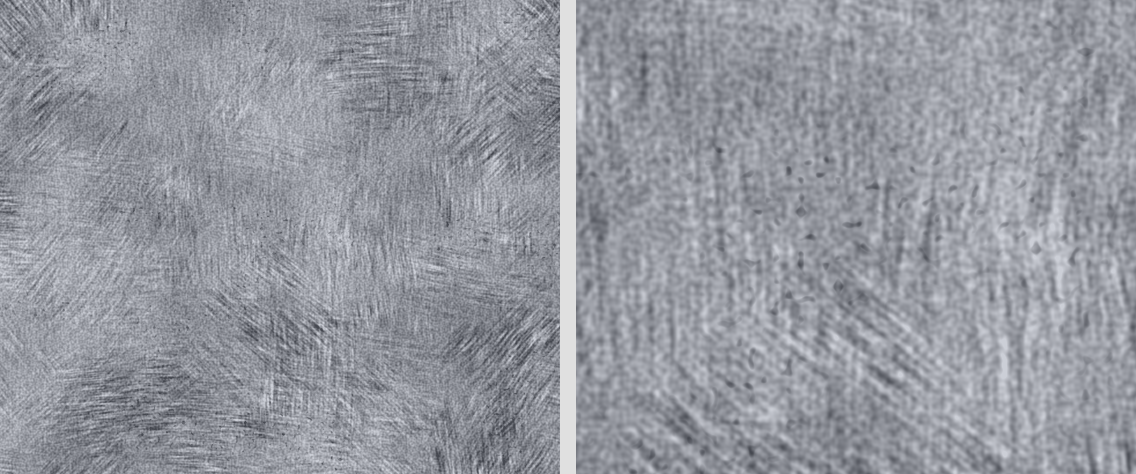
Left, the full canvas; right, a detail of the centre.
Give the GLSL for this texture, as a WebGL 2 fragment shader.

```glsl
#version 300 es
precision highp float;
// Blue-grey brushed plaster: soft clouds overlaid with ragged patches of brush
// strokes, each patch with its own direction, tone and strength, then finished
// with fine grain and small dark pits. All of it comes from gradient noise.

uniform vec2 u_resolution;
out vec4 fragColor;

vec3 hash3(vec2 p) {
    vec3 q = fract(p.xyx * vec3(0.1031, 0.1030, 0.0973));
    q += dot(q, q.yxz + 33.33);
    return fract((q.xxy + q.yzz) * q.zyx);
}

float cornerSlope(vec2 cell, vec2 offset) {
    float angle = 6.2832 * hash3(cell).x;
    return dot(vec2(cos(angle), sin(angle)), offset);
}

float gradientNoise(vec2 p) {
    vec2 i = floor(p), f = p - i;
    vec2 u = f * f * f * (f * (f * 6.0 - 15.0) + 10.0);
    vec2 e = vec2(1.0, 0.0);
    return mix(mix(cornerSlope(i, f), cornerSlope(i + e.xy, f - e.xy), u.x),
               mix(cornerSlope(i + e.yx, f - e.yx), cornerSlope(i + e.xx, f - e.xx), u.x), u.y);
}

float clouds(vec2 p) {
    float sum = 0.0, gain = 1.0;
    for (int i = 0; i < 5; i++) {
        sum += gain * gradientNoise(p);
        p = mat2(1.6, 1.2, -1.2, 1.6) * p + 7.3;
        gain *= 0.6;
    }
    return sum;
}

// Long thin bristle marks running along x, gently bent
float bristles(vec2 q) {
    q.y += 0.016 * gradientNoise(q * 4.0);
    return 0.8 * gradientNoise(q * vec2(10.0, 105.0)) + gradientNoise(q * vec2(24.0, 200.0) + 31.7);
}

float strokeAngle(float pick, float jitter) {
    float angle = pick < 0.42 ? -0.05 : pick < 0.68 ? 0.85 : pick < 0.76 ? -0.8 : 1.53;
    return angle + 0.35 * (jitter - 0.5);
}

// Paints one grid of scattered brush patches over the given tone
float brushPatches(float tone, vec2 p, float cellSize, float seed) {
    vec2 home = floor(p / cellSize);
    for (int j = -1; j <= 1; j++)
    for (int i = -1; i <= 1; i++) {
        vec2 cell = home + vec2(i, j);
        vec3 place = hash3(cell + seed), look = hash3(cell + seed + 57.0);
        vec2 centre = (cell + 0.5 + 0.7 * (place.xy - 0.5)) * cellSize;
        float a = strokeAngle(place.z, look.x);
        vec2 q = mat2(cos(a), -sin(a), sin(a), cos(a)) * (p - centre);

        // Ragged box, frayed most at the ends of the strokes
        vec2 edge = abs(q) - cellSize * vec2(0.48 + 0.2 * look.y, 0.34 + 0.14 * look.z);
        float dist = length(max(edge, 0.0)) + min(max(edge.x, edge.y), 0.0);
        vec2 local = q + 40.0 * look.xy;
        dist += cellSize * (0.22 * gradientNoise(local * vec2(12.0, 70.0)) + 0.3 * gradientNoise(local * 9.0));
        float mask = 1.0 - smoothstep(-0.2 * cellSize, 0.17 * cellSize, dist);

        float strength = mix(0.1, 0.33, look.z);
        float wear = clamp(0.8 + 1.3 * gradientNoise(local * 13.0), 0.2, 1.3);
        float shade = 0.028 - 0.1 * look.z * look.z;
        tone = mix(tone, 0.75 * tone + shade + strength * wear * bristles(local), 0.85 * mask);
    }
    return tone;
}

void main() {
    vec2 p = gl_FragCoord.xy / u_resolution.y + 3.0;

    // Faint brushed ground, then large and small patches
    float tone = 0.07 * bristles(p.yx);
    tone = brushPatches(tone, p, 0.33, 11.0);
    tone = brushPatches(tone, p, 0.22, 83.0);

    // Uneven plaster coat
    tone += 0.125 * clouds(p * 3.4);

    // Fine grain with a slight upright weave
    float grain = gradientNoise(p * 205.0) + 0.6 * gradientNoise(p * vec2(185.0, 95.0) + 19.0);
    tone += 0.16 * grain;

    // Pits gathered in loose zones
    float zone = smoothstep(-0.05, 0.35, gradientNoise(p * 5.0 + 9.0));
    tone -= 0.18 * zone * smoothstep(0.25, 0.5, gradientNoise(p * 115.0));

    float value = clamp(0.579 + tone, 0.27, 0.8);
    fragColor = vec4(value + vec3(0.0, 0.011, 0.042), 1.0);
}
```
